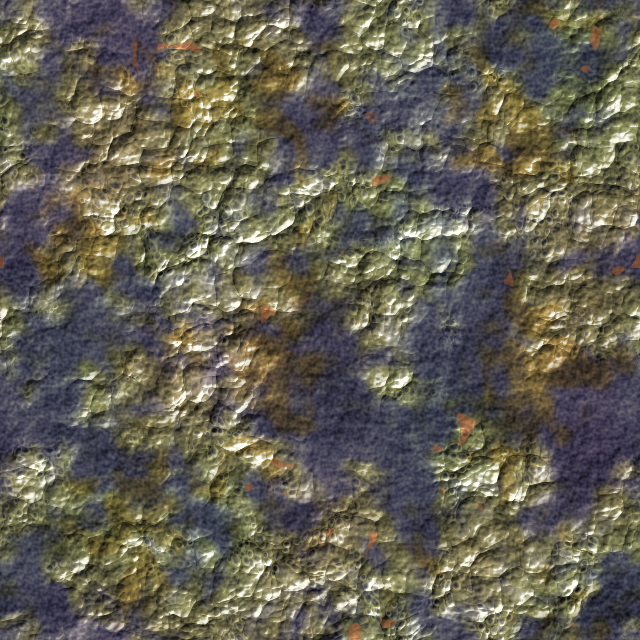
Write a Shadertoy shader that draws this texture.

```glsl
vec2 hash2(vec2 cell, float period) {
    vec2 c = mod(cell, period) + 0.37 * period;
    return fract(sin(vec2(dot(c, vec2(127.1, 311.7)), dot(c, vec2(269.5, 183.3)))) * 43758.545);
}

float corner(vec2 cell, vec2 offset, float period) {
    float angle = 6.28318 * hash2(cell, period).x;
    return dot(vec2(cos(angle), sin(angle)), offset);
}

// Gradient noise that wraps over the unit square
float noise(vec2 p, float period) {
    p *= period;
    vec2 i = floor(p), f = p - i;
    vec2 u = f * f * f * (f * (f * 6.0 - 15.0) + 10.0);
    vec2 e = vec2(1, 0);
    return 1.4 * mix(
        mix(corner(i, f, period), corner(i + e, f - e, period), u.x),
        mix(corner(i + e.yx, f - e.yx, period), corner(i + 1.0, f - 1.0, period), u.x), u.y);
}

// Scattered round domes: x = height, y = distance over radius, z = random id
vec3 domes(vec2 p, float period) {
    p *= period;
    vec2 i = floor(p);
    vec3 best = vec3(0, 1, 0);
    for (int y = -1; y <= 1; y++)
    for (int x = -1; x <= 1; x++) {
        vec2 cell = i + vec2(x, y);
        vec2 rnd = hash2(cell, period);
        float radius = mix(0.4, 0.8, fract(rnd.x * 17.0 + rnd.y * 5.0));
        float d = length(p - cell - 0.1 - 0.8 * rnd);
        float height = radius * radius - d * d;
        if (height > best.x) best = vec3(height, d / radius, fract(rnd.y * 31.0));
    }
    return best;
}

vec2 warp(vec2 p) {
    return p + 0.012 * vec2(noise(p, 13.0), noise(p + 0.43, 13.0))
             + 0.003 * vec2(noise(p + 0.2, 48.0), noise(p + 0.7, 48.0));
}

// Share of algae mat over the dark water
float matCover(vec2 p) {
    float n = 0.6 * noise(p + 0.13, 3.0) + 0.55 * noise(p + 0.31, 7.0) + 0.45 * noise(p + 0.57, 16.0);
    return smoothstep(-0.42, 0.22, n);
}

float relief(vec2 p) {
    vec2 q = warp(p);
    float mat = matCover(p);
    float lumps = 0.034 * domes(q, 27.0).x + 0.008 * domes(q, 76.0).x;
    return lumps * (0.15 + 0.85 * mat) + 0.016 * noise(q + 0.17, 12.0)
        + 0.006 * noise(p + 0.63, 46.0) + 0.0022 * noise(p + 0.29, 118.0);
}

void mainImage(out vec4 fragColor, in vec2 fragCoord) {
    vec2 p = fragCoord / iResolution.xy;
    vec2 q = warp(p);
    float mat = matCover(p);
    vec3 lump = domes(q, 27.0);
    vec3 bubble = domes(q, 76.0);

    // Slanting light from the lower right
    float e = 0.0012, h = relief(p);
    vec2 slope = vec2(relief(p + vec2(e, 0)) - h, relief(p + vec2(0, e)) - h) / e;
    float light = clamp(-dot(slope, vec2(0.53, -0.85)), -1.4, 1.8);

    float grain = noise(p + 0.11, 190.0) + 0.6 * noise(p + 0.77, 97.0);
    float tone = 0.25 + 0.11 * mat + 0.3 * mat * lump.x
        + light * mix(0.09, 0.18, mat) + 0.08 * grain + 0.06 * noise(p + 0.9, 9.0);
    float gloss = mat * smoothstep(0.55, 1.5, light + 0.5 * noise(q + 0.36, 33.0));
    tone += 0.27 * gloss;

    // Small gas bubbles with pale rims and bluish middles
    float bubbly = mat * smoothstep(-0.2, 0.25, noise(p + 0.52, 8.0)) * smoothstep(0.25, 0.5, bubble.z);
    float rim = smoothstep(0.4, 0.62, bubble.y) * (1.0 - smoothstep(0.68, 0.95, bubble.y));
    float middle = 1.0 - smoothstep(0.25, 0.5, bubble.y);
    tone += bubbly * (0.12 * rim - 0.07 * middle);
    tone = max(tone, 0.05);

    // Tints: blue water, olive algae, ochre stains
    vec3 waterTint = mix(vec3(0.95, 0.94, 1.34), vec3(1.0, 0.99, 1.02), smoothstep(0.16, 0.46, tone));
    float algae = smoothstep(0.1, 0.9, 0.75 * mat + 0.5 * noise(p + 0.24, 6.0) + 0.45 * noise(q + 0.81, 31.0) + 0.05);
    vec3 tint = mix(waterTint, vec3(1.06, 1.03, 0.7), algae * (1.0 - 0.6 * bubbly * middle));
    float ochre = smoothstep(0.2, 0.7, noise(p + 0.68, 5.0) + 0.7 * noise(q + 0.05, 22.0));
    tint = mix(tint, vec3(1.2, 0.99, 0.45), 0.65 * ochre);
    tint *= 1.0 + vec3(-0.08, 0.05, -0.02) * noise(p + 0.45, 4.0);
    tint = mix(tint, vec3(1.01, 1.0, 0.93), smoothstep(0.58, 0.85, tone));
    vec3 color = tone * tint;

    // Sparse rusty leaf scraps
    float scrap = smoothstep(0.46, 0.54, noise(q + 0.33, 29.0)) * smoothstep(0.3, 0.42, noise(p + 0.86, 6.0));
    color = mix(color, vec3(0.66, 0.42, 0.27) * (0.5 + 1.1 * tone), 0.8 * scrap);

    fragColor = vec4(clamp(color, 0.0, 1.0), 1.0);
}
```
